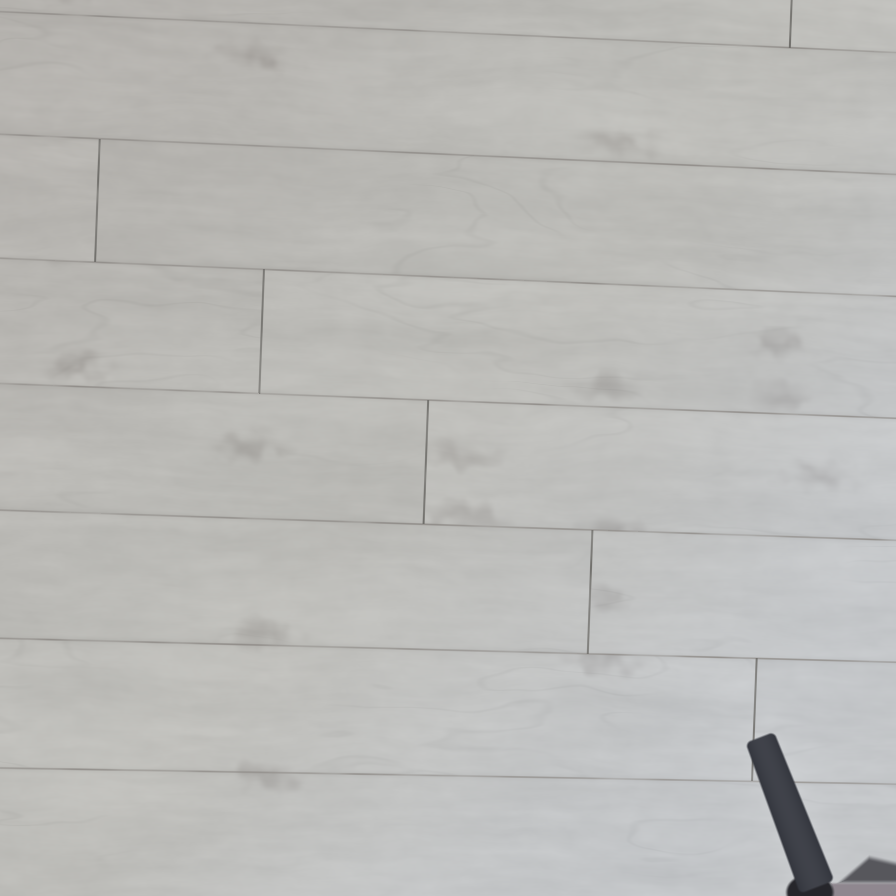
A three.js fragment shader for this texture:

```glsl
varying vec2 vUv;

const float ROW_HEIGHT = 0.1361;
const float PLANK_LENGTH = 1.142;
const float ROW_SHIFT = 0.1833;
const float FIRST_JOINT = 0.1087;

float hash(vec2 p) {
  vec3 q = fract(vec3(p.xyx) * 0.1031);
  q += dot(q, q.yzx + 33.33);
  return fract((q.x + q.y) * q.z);
}

float noise(vec2 p) {
  vec2 i = floor(p), f = fract(p);
  f = f * f * (3.0 - 2.0 * f);
  return mix(mix(hash(i), hash(i + vec2(1.0, 0.0)), f.x),
             mix(hash(i + vec2(0.0, 1.0)), hash(i + vec2(1.0, 1.0)), f.x), f.y);
}

float fbm(vec2 p) {
  float sum = 0.0, amp = 0.5;
  for (int i = 0; i < 4; i++) {
    sum += amp * noise(p);
    p = p * 2.03 + 17.3;
    amp *= 0.5;
  }
  return sum / 0.9375;
}

// Distance to the nearest whole multiple of a period
float repeatDistance(float x, float period) {
  return abs(fract(x / period + 0.5) - 0.5) * period;
}

float line(float d, float halfWidth, float blur) {
  return 1.0 - smoothstep(halfWidth - blur, halfWidth + blur, d);
}

// Row number, growing downward, with slight perspective
float rowCoordinate(vec2 uv) {
  float t = (1.0 - uv.y - mix(0.013, 0.0586, uv.x)) / ROW_HEIGHT;
  return t - 0.00526 * (1.0 - uv.x) * t * t;
}

// Signed brightness of the grain within one plank
float woodGrain(vec2 p, float seed) {
  vec2 q = p + vec2(seed * 37.0, seed * 91.0);
  q.y += 0.035 * (fbm(q * vec2(5.0, 12.0)) - 0.5);
  float broad = fbm(q * vec2(3.0, 24.0)) - 0.5;
  float fine = fbm(q * vec2(14.0, 130.0)) - 0.5;
  float mottle = fbm(q * vec2(45.0, 75.0)) - 0.5;
  float rings = abs(fract(fbm(q * vec2(2.2, 11.0)) * 7.0) - 0.5);
  float vein = line(rings, 0.05, 0.05) * smoothstep(0.45, 0.7, noise(q * vec2(6.0, 16.0)));
  return 0.055 * broad + 0.026 * fine + 0.024 * mottle - 0.018 * vein;
}

// Sparse smudged knots, one candidate per cell
float knots(vec2 p, float seed) {
  vec2 grid = p * vec2(5.0, 14.0);
  vec2 cell = floor(grid);
  float pick = hash(cell + seed * 53.0);
  vec2 centre = 0.35 + 0.3 * vec2(hash(cell + 7.1), hash(cell + 19.7));
  vec2 d = (fract(grid) - centre) * vec2(2.6, 2.2);
  d += 0.5 * (vec2(noise(p * 70.0), noise(p * 70.0 + 31.0)) - 0.5);
  return step(0.87, pick) * (1.0 - smoothstep(0.0, 0.65, length(d)));
}

vec3 floorColor(vec2 uv) {
  vec3 warmShade = vec3(0.712, 0.702, 0.685);
  vec3 paleWood = vec3(0.740, 0.738, 0.722);
  vec3 coolLight = vec3(0.768, 0.778, 0.788);
  vec3 seamColor = vec3(0.56, 0.545, 0.53);
  vec3 jointColor = vec3(0.43, 0.425, 0.41);

  float k = rowCoordinate(uv);
  float row = floor(k);
  float x = uv.x + 0.0052 * (fract(k) - 0.5) - FIRST_JOINT - (row - 1.0) * ROW_SHIFT;
  float seed = hash(vec2(row + 11.0, floor(x / PLANK_LENGTH) + 5.0));
  vec2 board = vec2(uv.x, k * ROW_HEIGHT);

  // Daylight spreading from the lower right
  float light = 0.55 * uv.x + 0.5 * (1.0 - uv.y) + 0.06 * (fbm(uv * 4.0) - 0.5);
  vec3 color = mix(warmShade, paleWood, smoothstep(0.0, 0.48, light));
  color = mix(color, coolLight, smoothstep(0.48, 0.92, light));
  color += 0.012 * (seed - 0.5) + woodGrain(board, seed);
  color -= vec3(0.065, 0.07, 0.07) * knots(board, seed);

  // Worn seams and darker end joints
  float wear = noise(uv * vec2(35.0, 60.0));
  float seamDist = repeatDistance(k, 1.0) * ROW_HEIGHT;
  float jointDist = repeatDistance(x, PLANK_LENGTH);
  color -= 0.018 * line(seamDist, 0.003, 0.003);
  color = mix(color, seamColor, line(seamDist, 0.0009, 0.0009) * mix(0.35, 0.95, wear));
  return mix(color, jointColor, line(jointDist, 0.0011, 0.0008) * mix(0.65, 1.0, wear));
}

// Rounded bar from a to b whose half width grows; returns across and distance
vec2 taperedBar(vec2 p, vec2 a, vec2 b, float wa, float wb) {
  vec2 dir = normalize(b - a);
  float len = length(b - a), along = dot(p - a, dir);
  float across = dot(p - a, vec2(-dir.y, dir.x));
  float w = mix(wa, wb, clamp(along / len, 0.0, 1.0));
  vec2 d = vec2(abs(across) - w, abs(along - 0.5 * len) - 0.5 * len) + 0.006;
  return vec2(across / w, length(max(d, 0.0)) + min(max(d.x, d.y), 0.0) - 0.006);
}

void main() {
  vec2 uv = vUv;
  vec3 color = floorColor(uv);
  vec3 darkPlastic = vec3(0.22, 0.23, 0.26);

  // Dark tube with its foot and the grey base beside it
  vec2 tube = taperedBar(uv, vec2(0.848, 0.177), vec2(0.912, 0.010), 0.0170, 0.0205);
  color += 0.025 * exp(-max(tube.y, 0.0) * 45.0);
  float wedge = max(max(0.015 - uv.y, uv.y - 0.0145 - 0.86 * (uv.x - 0.937)),
                    uv.y - 0.043 + 0.23 * (uv.x - 0.97));
  color = mix(color, vec3(0.34, 0.34, 0.36), line(wedge, 0.0, 0.004));
  vec2 strip = abs(uv - vec2(0.968, 0.004)) - vec2(0.040, 0.010);
  color = mix(color, vec3(0.56, 0.53, 0.56), line(max(strip.x, strip.y), 0.0, 0.002));
  float foot = length((uv - vec2(0.904, 0.004)) * vec2(1.0, 1.3)) - 0.026;
  color = mix(color, vec3(0.15, 0.15, 0.17), line(foot, 0.0, 0.0025));
  vec3 tubeColor = darkPlastic + 0.05 * (1.0 - tube.x * tube.x) - 0.02;
  color = mix(color, tubeColor, line(tube.y, 0.0, 0.0016));

  gl_FragColor = vec4(color, 1.0);
}
```
